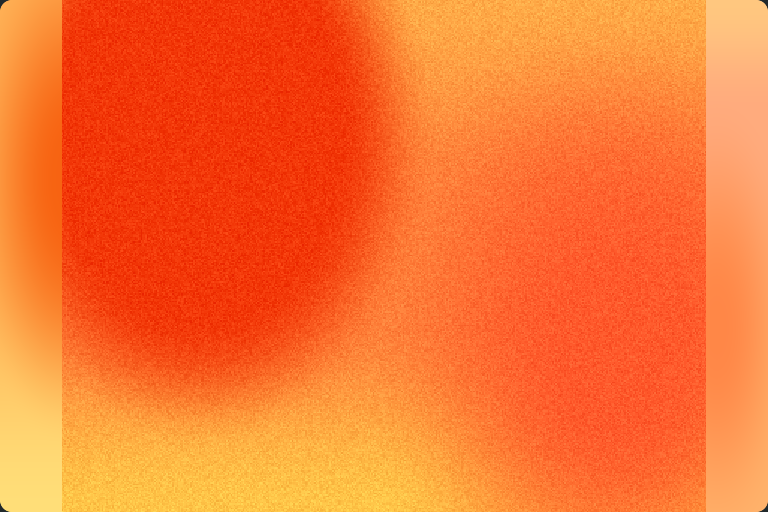
Give the GLSL for this background, as a Shadertoy shader.

```glsl
const vec3 BACKDROP = vec3(0.13, 0.16, 0.17);
const vec3 YELLOW = vec3(1.0, 0.77, 0.28);
const vec3 ORANGE = vec3(1.0, 0.51, 0.23);
const vec3 AMBER = vec3(1.0, 0.67, 0.28);
const vec3 SCARLET = vec3(0.95, 0.215, 0.03);
const vec3 CORAL = vec3(1.0, 0.35, 0.17);

float hash(vec2 cell) {
    vec3 q = fract(vec3(cell.xyx) * 0.1031);
    q += dot(q, q.yzx + 33.33);
    return fract((q.x + q.y) * q.z);
}

// Soft elliptical mask: 1 inside the inner level, 0 past the outer level
float glow(vec2 p, vec2 center, vec2 radius, float inner, float outer) {
    return 1.0 - smoothstep(inner, outer, length((p - center) / radius));
}

float roundedBox(vec2 p, vec2 halfSize, float radius) {
    vec2 q = abs(p) - halfSize + radius;
    return length(max(q, 0.0)) + min(max(q.x, q.y), 0.0) - radius;
}

// Blurred colour fields of the central panel
vec3 panelColor(vec2 p) {
    vec3 color = mix(YELLOW, ORANGE, smoothstep(0.0, 0.38, p.y));
    color = mix(color, AMBER, smoothstep(0.6, 1.03, p.y));
    color = mix(color, CORAL, glow(p, vec2(1.21, 0.32), vec2(0.37, 0.49), 0.25, 1.4));
    return mix(color, SCARLET, glow(p, vec2(0.39, 0.745), vec2(0.375, 0.5), 0.72, 1.25));
}

// Pale strip with a deep orange glow against the panel
vec3 leftStrip(vec2 p) {
    vec3 color = mix(vec3(1.0, 0.87, 0.47), vec3(1.0, 0.70, 0.34), smoothstep(0.0, 0.5, p.y));
    float heat = glow(p, vec2(0.14, 0.65), vec2(0.19, 0.46), 0.15, 1.15);
    return mix(color, vec3(0.97, 0.39, 0.07), heat);
}

// Peach strip with a warmer glow below its middle
vec3 rightStrip(vec2 p) {
    vec3 color = mix(vec3(1.0, 0.70, 0.42), vec3(1.0, 0.67, 0.49), smoothstep(0.2, 0.75, p.y));
    color = mix(color, vec3(1.0, 0.78, 0.50), smoothstep(0.78, 1.0, p.y));
    float heat = glow(p, vec2(1.40, 0.36), vec2(0.15, 0.40), 0.1, 1.15);
    return mix(color, vec3(1.0, 0.53, 0.28), heat);
}

void mainImage(out vec4 fragColor, in vec2 fragCoord) {
    vec2 p = fragCoord / iResolution.y;
    float width = iResolution.x / iResolution.y;
    float edge = 0.5 / iResolution.y;

    // Place the layout on a canvas three units wide and two high
    vec2 artPos = vec2(p.x * 1.5 / width, p.y);

    // Fine film grain, strongest in green
    vec2 grainCell = floor(p * 342.0);
    float grain = hash(grainCell) + hash(grainCell + 71.0) - 1.0;
    vec3 panel = panelColor(artPos) + grain * vec3(0.04, 0.085, 0.065);

    // Strips on both sides of the panel
    vec3 color = mix(leftStrip(artPos), panel, smoothstep(-edge, edge, artPos.x - 0.121));
    color = mix(color, rightStrip(artPos), smoothstep(-edge, edge, artPos.x - 1.379));

    // Rounded outer corners
    vec2 halfSize = 0.5 * vec2(width, 1.0);
    float frame = roundedBox(p - halfSize, halfSize, 0.023);
    color = mix(color, BACKDROP, smoothstep(-edge, edge, frame));

    fragColor = vec4(clamp(color, 0.0, 1.0), 1.0);
}
```
